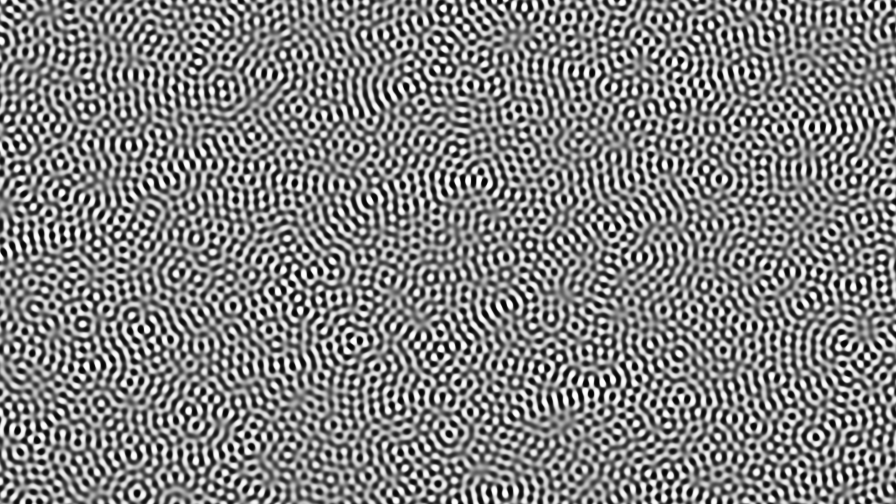
Write a Shadertoy shader that draws this pattern.

```glsl
#define WAVES 72           // plane waves in the sum
#define CYCLES 50.0        // wave periods per canvas height
#define BANDWIDTH 0.07     // relative spread of the wave lengths
#define LEAN 0.28          // preference for upright strokes
#define TILT 0.12          // slope of the stroke rows, radians
#define CONTRAST 0.78      // steepness of the tone curve
#define BIAS 0.01          // brightness shift

const float PI = 3.14159;

float hash(float n) {
    return fract(sin(n * 12.9898 + 4.137) * 43758.5);
}

// Sum of plane waves of nearly equal length, scaled to unit variance
float randomWaves(vec2 p) {
    float sum = 0.0;
    float power = 0.0;
    for (int i = 0; i < WAVES; i++) {
        float id = float(i);

        // Jittered directions over a half turn avoid any regular symmetry
        float angle = PI * (id + hash(id)) / float(WAVES);
        float frequency = CYCLES * (1.0 + BANDWIDTH * (hash(id + 101.3) - 0.5));
        float phase = 2.0 * PI * hash(id + 211.7);
        float amplitude = (0.6 + 0.8 * hash(id + 307.9))
                        * (1.0 + LEAN * cos(2.0 * (angle - TILT)));

        vec2 direction = vec2(cos(angle), sin(angle));
        sum += amplitude * cos(2.0 * PI * frequency * dot(p, direction) + phase);
        power += 0.5 * amplitude * amplitude;
    }
    return sum / sqrt(power);
}

void mainImage(out vec4 fragColor, in vec2 fragCoord) {
    vec2 p = fragCoord / iResolution.y;

    // Soft tone curve spreads the greys evenly from black to white
    float grey = 0.5 + BIAS + 0.5 * tanh(CONTRAST * randomWaves(p));
    fragColor = vec4(vec3(clamp(grey, 0.0, 1.0)), 1.0);
}
```
